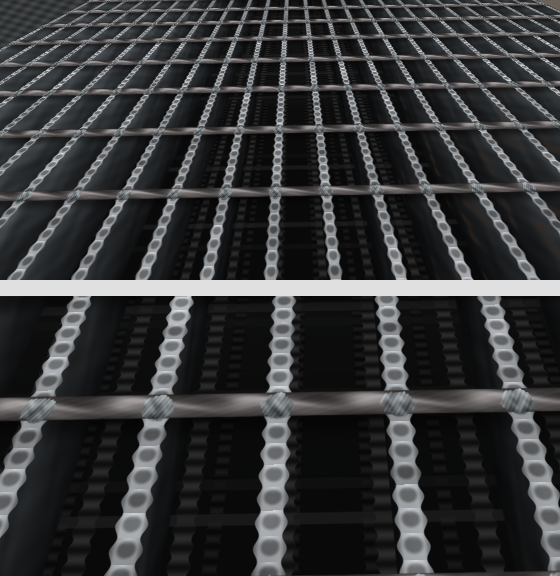
Top, the full canvas; bottom, a detail of the centre.
A Shadertoy shader for this texture:

```glsl
const float TAU = 6.2832;

float hash(vec2 cell) {
    return fract(sin(dot(cell, vec2(12.7, 78.2))) * 4375.5);
}

// Layered sines, about -1 to 1
float grain(vec2 q) {
    float a = sin(q.x + 1.7 * sin(q.y * 0.7));
    float b = sin(q.y * 1.9 + 1.3 * sin(q.x * 1.6));
    return 0.45 * a + 0.35 * b + 0.2 * sin(q.x * 4.3 - q.y * 3.7);
}

// Coverage of a bar with scalloped edges
float barMask(float across, float along, float ripple, float aa) {
    float halfWidth = 0.1 + 0.017 * ripple * cos(TAU * (along * 8.0 - 0.5));
    return 1.0 - smoothstep(halfWidth - aa, halfWidth + aa, abs(across));
}

// Coverage from a signed distance
float fill(float dist, float aa) {
    return 1.0 - smoothstep(-aa, aa, dist);
}

void mainImage(out vec4 fragColor, in vec2 fragCoord) {
    // Perspective: bars meet at a point above the canvas
    vec2 p = vec2(2.0, 1.0) * fragCoord / iResolution.xy;
    float pixel = 1.0 / iResolution.y;
    float x = p.x - 1.047;
    float d = 1.39 - p.y + 0.018 * x;
    float c = x / (d * 0.1675);
    float u = c + 0.345;
    float v = 4.121 / d - 3.84;
    float aaU = pixel / (d * 0.1675);
    float aaV = pixel * 4.121 / (d * d);
    float detail = 1.0 - smoothstep(0.25, 0.8, 8.0 * aaV);
    float distant = smoothstep(1.0, 0.4, d);

    // Dim gratings stacked below
    vec3 col = vec3(0.035, 0.036, 0.038) + 0.04 * distant;
    for (int i = 0; i < 2; i++) {
        float t = 1.8 - 0.4 * float(i);
        float lu = c * t + 0.345;
        float lv = 4.121 * t / d - 3.84;
        float across = lu - round(lu);
        float rodY = (lv - round(lv)) * d * d / (4.121 * t);
        float glint = 0.5 + 0.5 * cos(TAU * lv * 8.0);
        float lit = 0.06 + 0.05 * float(i);
        col = mix(col, vec3(lit * (0.5 + glint * detail)), barMask(across, lv, detail, aaU * t));
        col = mix(col, vec3(lit * 1.1), 0.7 * fill(abs(rodY) - 0.007 * d, pixel));
    }

    // Side plates of the bars, seen down to their lower edge
    float a = max(abs(c), 0.001);
    float side = c > 0.0 ? 0.655 : 0.345;
    float next = max(ceil(a - side), 0.0) + side;
    float t = next / a;
    float depth = (t - 1.0) / 0.25;
    float plateV = 4.121 * t / d - 3.84;
    float facing = smoothstep(0.0, 6.0, a);
    float streak = grain(vec2(plateV * 5.0 + next * 9.0, depth * 9.0 + next * 3.0));
    vec3 plate = mix(vec3(0.26, 0.28, 0.295), vec3(0.06, 0.065, 0.07), sqrt(clamp(depth, 0.0, 1.0)));
    plate *= (0.6 + 0.6 * facing) * (1.0 + 0.22 * streak) * (c > 0.0 ? 0.85 : 1.05);
    float rust = smoothstep(0.25, 0.8, streak) * smoothstep(1.0, 3.0, c) * (1.0 - distant);
    plate = mix(plate, vec3(0.2, 0.15, 0.12), 0.5 * rust);
    col = mix(col, plate, fill(depth - 1.0, aaU * 4.0 / a + 0.02));

    // Shade beneath each cross rod
    float row = round(v);
    float rodY = (v - row) * d * d / 4.121;
    float n = rodY / (0.0165 * d);
    col *= 1.0 - 0.45 * smoothstep(-3.5, -1.0, n) * (1.0 - smoothstep(-1.0, 0.0, n));

    // Serrated bar tops: dull round facets with bright rims
    float bar = round(u);
    float across = u - bar;
    float tooth = floor(v * 8.0);
    float wear = hash(vec2(bar, tooth));
    vec2 facet = vec2(across / 0.1, (fract(v * 8.0) - 0.5) * 2.0);
    float rim = smoothstep(0.45, 0.85, length(facet - vec2(0.0, 0.12)));
    float shade = mix(0.40, 0.66, rim) + 0.14 * (wear - 0.5);
    shade += 0.18 * smoothstep(0.3, 0.9, facet.y) * (1.0 - abs(facet.x));
    shade -= 0.24 * smoothstep(0.65, 1.15, abs(facet.x));
    shade = mix(0.48, shade, detail) + 0.05 * grain(vec2(u * 5.0, v * 3.0));
    shade *= 0.92 + 0.14 * distant;
    col = mix(col, shade * vec3(0.98, 1.0, 1.02), barMask(across, v, detail, aaU));

    // Twisted cross rods
    float twist = 0.5 + 0.5 * sin(TAU * u + n * 1.6 + row * 1.9);
    float roundness = sqrt(max(1.0 - n * n, 0.0));
    float sheen = exp(-6.0 * pow(n - 0.9 * (twist - 0.4), 2.0));
    vec3 rod = mix(vec3(0.13, 0.12, 0.12), vec3(0.41, 0.39, 0.385), roundness * (0.35 + 0.65 * twist));
    rod += 0.27 * sheen * (0.5 + 0.5 * twist) + 0.04 * grain(vec2(u * 9.0, n * 4.0 + row));
    col = mix(col, rod, fill(abs(rodY) - 0.0165 * d, pixel));

    // Uneven weld beads at the crossings
    vec2 q = vec2(across * 0.1675, rodY / d + 0.002);
    float bead = grain(vec2(u * 38.0, n * 3.0 + bar * 2.3 + row));
    float beadEdge = (length(q * vec2(0.85, 1.1)) - 0.019 - 0.003 * bead) * d;
    vec3 weld = vec3(0.45, 0.475, 0.49) + 0.2 * bead + 0.16 * clamp(n, -1.0, 1.0);
    col = mix(col, weld, 0.85 * fill(beadEdge, pixel));

    // Surroundings past the two outer edges
    float mesh = 0.5 + 0.5 * sin(p.x * 95.0 + p.y * 60.0) * sin(p.y * 190.0 - p.x * 30.0);
    col = mix(col, vec3(0.15, 0.16, 0.165) + 0.12 * mesh, fill(c + 11.5, aaU));
    col = mix(col, vec3(0.42, 0.39, 0.35), fill(12.8 - c, aaU));

    fragColor = vec4(clamp(col, 0.0, 1.0), 1.0);
}
```
